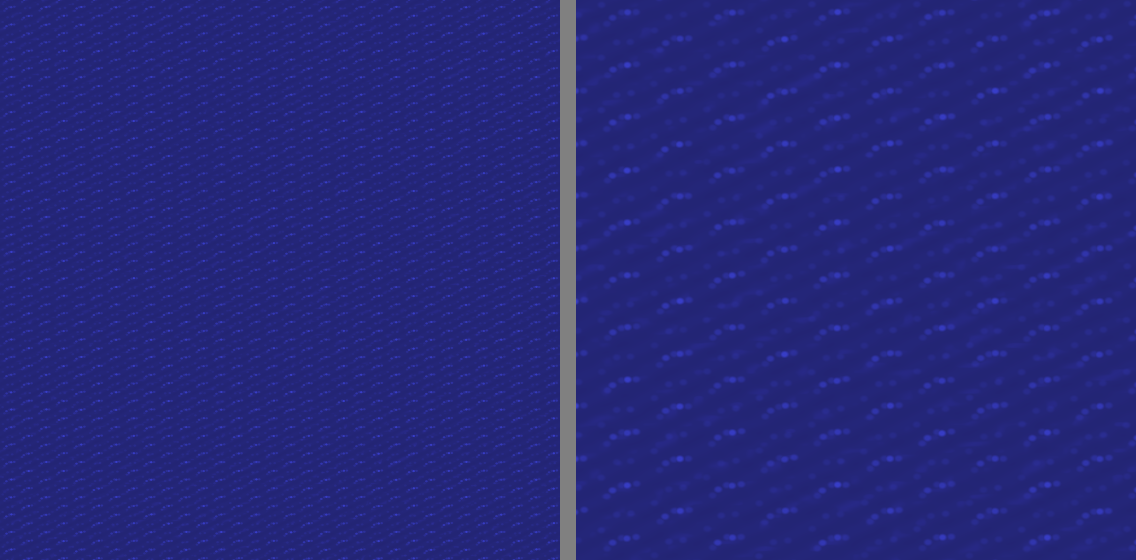
Left: the whole. Right: its middle third, enlarged.
Write a WebGL 2 fragment shader that draws this texture.

```glsl
#version 300 es
precision highp float;
// Deep blue twill cloth: shallow diagonal ribs marked by fine bright flecks.
// A sheared grid staggers the cells; each holds a bright broken dash and a
// fainter one on a nearly flat ground. All repeats are whole numbers.
uniform vec2 u_resolution;
out vec4 outColor;

#define COLUMNS 32.0       // weave cells across
#define ROWS 32.0          // weave cells down
#define RIB_CLIMB 16.0     // cells climbed from left edge to right edge
#define FLECKS 8           // flecks in one cell
#define MAIN_FLECKS 5      // of these, flecks on the bright dash
#define FLECK_SIZE vec2(0.0030, 0.0024)
#define WEAR 0.35          // variation between cells
#define SHADE vec3(0.136, 0.140, 0.448)
#define CLOTH vec3(0.142, 0.150, 0.478)
#define THREAD vec3(0.160, 0.163, 0.545)
#define GLINT vec3(0.220, 0.242, 0.790)

float hash(vec2 p) {
  vec3 q = fract(p.xyx * vec3(0.1031, 0.1030, 0.0973));
  q += dot(q, q.yzx + 33.33);
  return fract((q.x + q.y) * q.z);
}

// Value noise that wraps after the given number of cells
float wrapNoise(vec2 uv, vec2 cells) {
  vec2 p = uv * cells;
  vec2 i = floor(p), f = fract(p);
  f = f * f * (3.0 - 2.0 * f);
  float a = hash(mod(i, cells));
  float b = hash(mod(i + vec2(1, 0), cells));
  float c = hash(mod(i + vec2(0, 1), cells));
  float d = hash(mod(i + vec2(1, 1), cells));
  return mix(mix(a, b, f.x), mix(c, d, f.x), f.y);
}

// Brightness of the flecks inside one sheared cell
float fleckLight(vec2 local, vec2 id, float pixel) {
  float light = 0.0;
  for (int k = 0; k < FLECKS; k++) {
    float n = float(k);
    float jitter = hash(id + 17.0 * (n + 1.0)) - 0.5;
    float dash = k < MAIN_FLECKS ? 0.27 : 0.73;
    vec2 center = vec2(0.14 + 0.72 * fract(0.7 + 0.618 * n) + 0.02 * jitter,
                       dash + 0.07 * sin(2.4 * n) + 0.02 * jitter);
    vec2 d = local - center;
    d.y += d.x * RIB_CLIMB / COLUMNS;
    d /= vec2(COLUMNS, ROWS);
    float radius = length(d / (FLECK_SIZE + 0.2 * pixel));
    float gain = 1.0 - WEAR * hash(id.yx + 29.0 * n);
    float strength = 0.2 + 0.8 * exp(-0.5 * n);
    light = max(light, strength * gain * (1.0 - smoothstep(0.3, 1.05, radius)));
  }
  return light;
}

void main() {
  vec2 uv = gl_FragCoord.xy / u_resolution;
  float pixel = 1.0 / min(u_resolution.x, u_resolution.y);

  // Sheared weave grid
  vec2 weave = vec2(uv.x * COLUMNS, uv.y * ROWS - uv.x * RIB_CLIMB);
  vec2 local = fract(weave);
  vec2 id = mod(floor(weave), vec2(COLUMNS, ROWS));

  // Faint ribs, two to a cell, with slight grain
  float rib = 0.5 - 0.5 * cos(12.5663706 * local.y);
  float grain = wrapNoise(uv, vec2(128.0, 256.0));
  vec3 color = mix(SHADE, CLOTH, clamp(0.2 + 0.6 * rib + 0.3 * grain, 0.0, 1.0));

  // Sparse broken threads along each rib, then bright flecks
  float thread = pow(rib, 2.0) * smoothstep(0.6, 0.9, grain);
  color = mix(color, THREAD, 0.7 * thread);
  color = mix(color, GLINT, fleckLight(local, id, pixel));
  outColor = vec4(color, 1.0);
}
```
